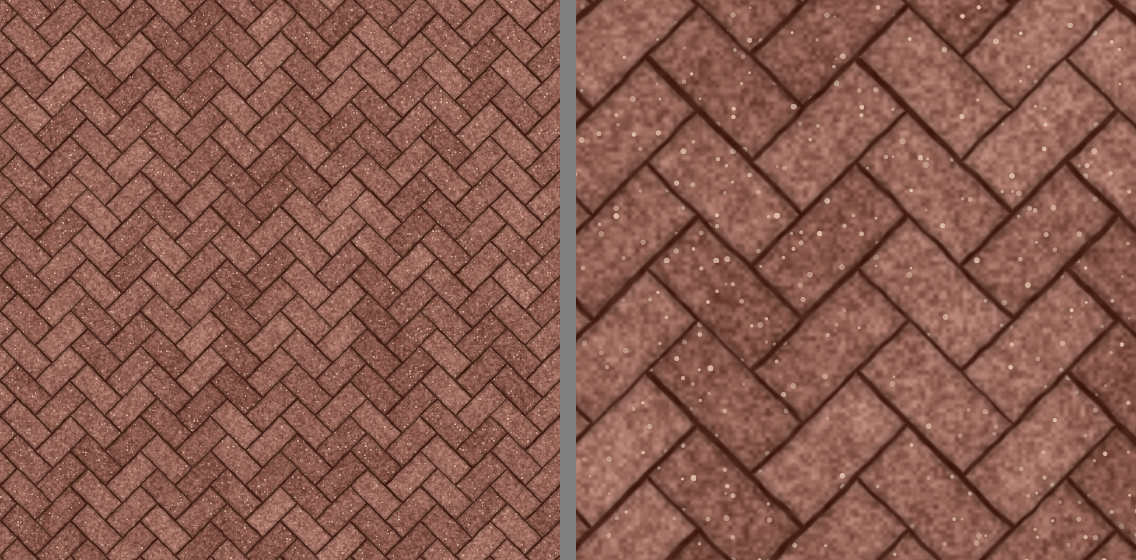
Left: the whole. Right: its middle third, enlarged.
Reproduce this texture procedurally as a Shadertoy shader.

```glsl
// Seamless herringbone paving of speckled red-brown bricks with dark narrow joints.

const vec2 REPEATS = vec2(8.0, 16.0);     // herringbone repeats across and down
const float BRICK_WIDTH = 0.0441942;      // 1 / (16 * sqrt(2)); length is twice this
const float HALF_JOINT = 0.0015;
const vec3 BRICK_COLOR = vec3(0.575, 0.385, 0.332);
const vec3 JOINT_COLOR = vec3(0.265, 0.115, 0.078);
const vec3 SPECK_COLOR = vec3(0.88, 0.75, 0.67);

float hash(vec2 p) {
    return fract(sin(dot(p, vec2(12.9898, 78.233))) * 43758.5453);
}

vec2 hash2(vec2 p) {
    return vec2(hash(p), hash(p + 37.7));
}

// Value noise that wraps after a whole number of cells.
float tileNoise(vec2 uv, float cells, float seed) {
    vec2 p = uv * cells;
    vec2 i = floor(p);
    vec2 f = fract(p);
    f = f * f * (3.0 - 2.0 * f);
    vec2 a = mod(i, cells) + seed;
    vec2 b = mod(i + 1.0, cells) + seed;
    return mix(mix(hash(a), hash(vec2(b.x, a.y)), f.x),
               mix(hash(vec2(a.x, b.y)), hash(b), f.x), f.y);
}

// Signed distance to a brick lying on a diagonal; slope is +1 or -1.
float brickDistance(vec2 p, float slope, vec2 halfSize) {
    vec2 along = vec2(1.0, slope) * 0.7071068;
    vec2 local = vec2(dot(p, along), dot(p, vec2(-along.y, along.x)));
    vec2 q = abs(local) - halfSize;
    return max(q.x, q.y);
}

// Nearest brick: x is its signed distance, yz its wrapped identity.
vec3 herringbone(vec2 uv) {
    vec3 nearest = vec3(1.0, 0.0, 0.0);
    for (int family = 0; family < 2; family++) {
        float k = float(family);
        vec2 origin = vec2(0.375, 0.875) + 0.5 * k;
        vec2 base = floor(uv * REPEATS - origin + 0.5);
        for (int row = -1; row <= 1; row++) {
            vec2 cell = base + vec2(0.0, float(row));
            vec2 id = mod(cell, REPEATS) + vec2(8.0 * k, 0.0);
            vec2 jitter = (hash2(id + 5.3) - 0.5) * 0.0014;
            vec2 center = (cell + origin) / REPEATS + jitter;
            vec2 halfSize = vec2(1.0, 0.5) * BRICK_WIDTH - HALF_JOINT;
            float d = brickDistance(uv - center, 2.0 * k - 1.0, halfSize);
            if (d < nearest.x) nearest = vec3(d, id);
        }
    }
    return nearest;
}

// Sparse round grains, one candidate in each cell.
float specks(vec2 uv, float cells, float density, float pixel) {
    vec2 p = uv * cells;
    vec2 id = mod(floor(p), cells);
    vec2 center = 0.3 + 0.4 * hash2(id + 11.1);
    float radius = mix(0.15, 0.36, hash(id + 3.9));
    float soft = 0.5 * pixel * cells;
    float dotMask = 1.0 - smoothstep(radius - soft, radius + soft, length(fract(p) - center));
    return dotMask * step(hash(id + 71.3), density) * mix(0.45, 1.0, hash(id + 23.7));
}

void mainImage(out vec4 fragColor, in vec2 fragCoord) {
    vec2 uv = fragCoord / iResolution.xy;
    float pixel = 1.0 / min(iResolution.x, iResolution.y);

    // Slightly worn, uneven brick outlines
    vec2 wobble = vec2(tileNoise(uv, 96.0, 1.3), tileNoise(uv, 96.0, 8.6)) - 0.5;
    vec3 brick = herringbone(uv + wobble * 0.0016);
    float d = brick.x;
    float brickTone = hash(brick.yz + 0.7) - 0.5;

    // Brick surface: tone per brick, broad stains and fine grain
    float tone = brickTone * 0.10;
    tone += (tileNoise(uv, 28.0, 2.1) - 0.5) * 0.06;
    tone += (tileNoise(uv, 230.0, 4.7) - 0.5) * 0.15;
    tone += (tileNoise(uv, 400.0, 6.2) - 0.5) * 0.17;
    vec3 color = BRICK_COLOR + tone * vec3(1.0, 0.92, 0.90);

    // Pale mineral specks, denser on darker bricks
    float density = 0.09 - 0.06 * brickTone;
    color = mix(color, SPECK_COLOR, specks(uv, 200.0, density, pixel));

    // Shaded rims and dark joints
    color *= 1.0 - 0.16 * smoothstep(-0.006, 0.0, d);
    float edge = max(0.0012, 0.6 * pixel);
    vec3 joint = JOINT_COLOR + (tileNoise(uv, 180.0, 9.4) - 0.5) * 0.08;
    color = mix(color, joint, smoothstep(-edge, edge, d));

    fragColor = vec4(color, 1.0);
}
```
